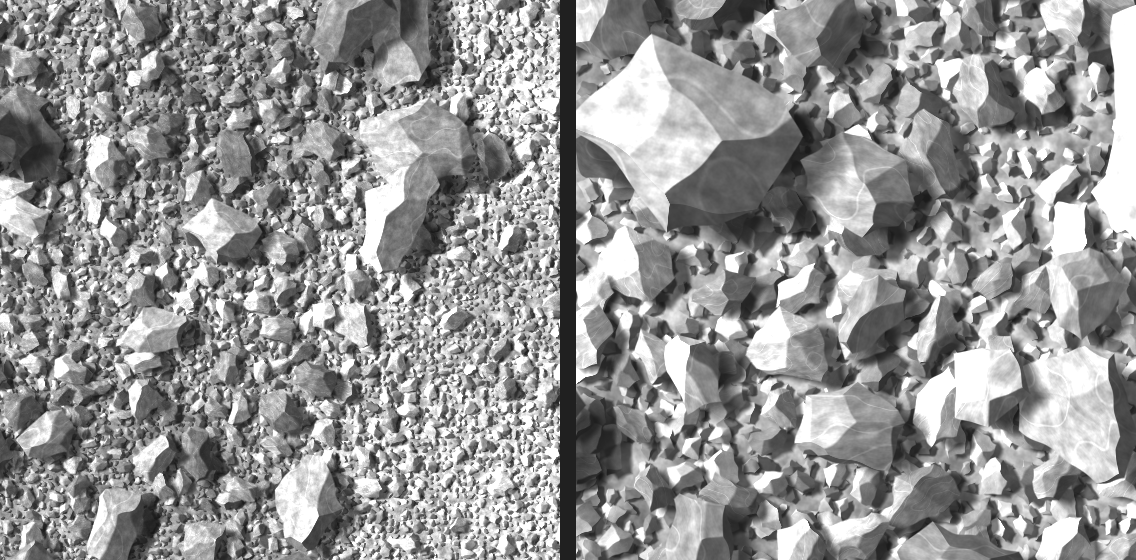
Left, the full canvas; right, a detail of the centre.
Reproduce this texture procedurally as a WebGL 2 fragment shader.

```glsl
#version 300 es
precision highp float;
// Angular broken rock scattered over pale gravel, lit low from the left, in greys.

uniform vec2 u_resolution;
out vec4 fragColor;

const float TAU = 6.2831853;
const vec3 LIGHT = vec3(-0.75, 0.28, 0.6);
const vec2 SHADOW_SHIFT = vec2(0.46, -0.18);
const int SIDES = 7;

float hash(vec2 p) {
    vec3 q = fract(p.xyx * 0.1031);
    q += dot(q, q.yzx + 33.33);
    return fract((q.x + q.y) * q.z);
}

vec2 hash2(vec2 p) {
    return vec2(hash(p), hash(p + 47.7));
}

vec2 direction(float angle) {
    return vec2(cos(angle), sin(angle));
}

float cornerSlope(vec2 corner, vec2 offset) {
    return dot(direction(TAU * hash(corner)), offset);
}

float gradientNoise(vec2 p) {
    vec2 i = floor(p), f = fract(p);
    vec2 w = f * f * f * (f * (f * 6.0 - 15.0) + 10.0);
    vec2 e = vec2(1.0, 0.0);
    float low = mix(cornerSlope(i, f), cornerSlope(i + e, f - e), w.x);
    float high = mix(cornerSlope(i + e.yx, f - e.yx), cornerSlope(i + 1.0, f - 1.0), w.x);
    return 1.4 * mix(low, high, w.y);
}

float fbm(vec2 p) {
    float sum = 0.0, amplitude = 0.6;
    for (int i = 0; i < 4; i++) {
        sum += amplitude * gradientNoise(p);
        p = mat2(1.6, 1.2, -1.2, 1.6) * p + 13.7;
        amplitude *= 0.6;
    }
    return sum;
}

// 0 where rubble is coarse, 1 where it is fine gravel
float fineness(vec2 uv) {
    float border = uv.x + 0.15 * (0.5 - uv.y) + 0.12 * gradientNoise(uv * 4.0);
    return smoothstep(0.5, 0.82, border);
}

float planeLight(vec2 slope) {
    return max(dot(normalize(vec3(slope, 1.0)), LIGHT), 0.0);
}

// Faceted stone: x = distance inside the outline, y = light on its surface
vec2 stone(vec2 q, float radius, float axis, vec2 seed, float blur) {
    float edge = 10.0, height = 10.0, light = 0.0;
    for (int i = 0; i < SIDES + 2; i++) {
        vec2 rnd = hash2(seed + 7.31 * float(i + 1));
        float angle = TAU * (float(i) + 0.8 * rnd.x) / float(SIDES);
        vec2 slope = direction(angle) * mix(0.5, 2.6, rnd.y * rnd.y);
        float plane;
        if (i < SIDES) {
            float reach = radius * mix(0.55, 1.0, abs(cos(angle - axis))) * mix(0.75, 1.1, rnd.y);
            float inside = reach - dot(q, direction(angle));
            edge = min(edge, inside);
            plane = inside * length(slope);
        } else {
            slope = 1.1 * (rnd - 0.5);
            plane = 0.32 * radius - dot(q, slope);
        }
        light = mix(light, planeLight(slope), smoothstep(-blur, blur, height - plane));
        height = min(height, plane);
    }
    return vec2(edge, light);
}

// Layered streaks and pale veins running along a stone
float rockTexture(vec2 q, float axis, vec2 seed) {
    vec2 along = direction(axis);
    vec2 local = vec2(dot(q, along), dot(q, vec2(-along.y, along.x)));
    float streak = fbm(local * vec2(4.0, 11.0) + seed * 3.1);
    float vein = 1.0 - smoothstep(0.0, 0.06, abs(gradientNoise(local * vec2(2.5, 4.0) + seed)));
    return 0.26 * streak + 0.18 * vein;
}

// One grid of stones with their shadows, painted from right to left
float scatterStones(float tone, vec2 uv, float scale, float coarseShare, float fineShare) {
    vec2 p = uv * scale;
    float pixel = scale / min(u_resolution.x, u_resolution.y);
    float detail = 1.0 - smoothstep(15.0, 60.0, scale);
    p += 0.05 * vec2(gradientNoise(p * 3.5), gradientNoise(p * 3.5 + 40.0));
    for (int y = 1; y >= -1; y--) {
        for (int x = 1; x >= -1; x--) {
            vec2 id = floor(p) + vec2(x, y);
            vec2 seed = id + scale * 3.7;
            if (hash(seed) > mix(coarseShare, fineShare, fineness(id / scale))) continue;
            vec2 q = p - id - 0.2 - 0.6 * hash2(seed + 5.3);
            float radius = mix(0.32, 0.68, pow(hash(seed + 9.1), 1.4));
            if (length(q) > 2.0 * radius) continue;
            float axis = TAU * hash(seed + 2.9);
            float shadowEdge = stone(q - SHADOW_SHIFT * radius, radius, axis, seed, pixel).x;
            tone *= 1.0 - 0.66 * smoothstep(-0.05, 0.1, shadowEdge);
            vec2 body = stone(q, radius, axis, seed, pixel);
            if (body.x < -pixel) continue;
            float albedo = mix(0.55, 1.12, hash(seed + 21.7));
            float grain = 1.0 + detail * rockTexture(q, axis, seed);
            float rock = albedo * (0.17 + 0.82 * body.y) * grain;
            tone = mix(tone, rock, smoothstep(-pixel, pixel, body.x));
        }
    }
    return tone;
}

void main() {
    vec2 uv = gl_FragCoord.xy / min(u_resolution.x, u_resolution.y);
    // Ground, then stones from small to large
    float tone = 0.52 + 0.3 * fbm(uv * 42.0);
    tone = scatterStones(tone, uv, 84.0, 0.85, 0.9);
    tone = scatterStones(tone, uv, 46.0, 0.8, 0.6);
    tone = scatterStones(tone, uv, 25.0, 0.7, 0.22);
    tone = scatterStones(tone, uv, 13.0, 0.48, 0.06);
    tone = scatterStones(tone, uv, 6.0, 0.32, 0.1);
    // Surface grit and uneven exposure
    tone *= 1.0 + 0.28 * fbm(uv * 75.0);
    float exposure = mix(1.1, 1.45, fineness(uv)) * (1.0 + 0.2 * gradientNoise(uv * 3.0 + 8.0));
    fragColor = vec4(vec3(clamp(0.08 + tone * exposure, 0.0, 1.0)), 1.0);
}
```
